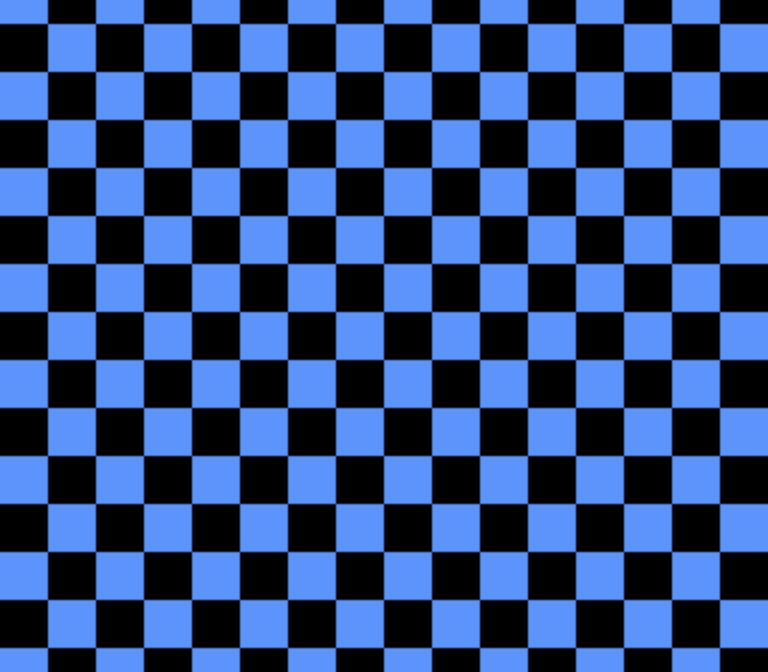
Reproduce this pattern procedurally as a WebGL 1 fragment shader.

```glsl
precision highp float;

// Checkerboard of blue and black squares, 16 across and 14 down, with
// half-height rows at top and bottom. Each axis is a clipped triangle wave
// that changes sign at cell borders; their product gives soft-edged squares.

uniform vec2 u_resolution;

// Signed distance to the nearest cell border, positive in even cells.
vec2 borderDistance(vec2 p) {
  return 0.5 - abs(mod(p + 0.5, 2.0) - 1.0);
}

void main() {
  // One unit is one square; rows start half a square below the canvas.
  float cellsPerPixel = 14.0 / u_resolution.y;
  vec2 cell = gl_FragCoord.xy * cellsPerPixel + vec2(0.0, 0.5);

  // Keep the outer left and right sides crisp.
  float columns = u_resolution.x * cellsPerPixel;
  cell.x = clamp(cell.x, 0.1, columns - 0.1);

  // Slightly soft borders, never narrower than one pixel.
  float softness = max(0.023, 0.5 * cellsPerPixel);
  vec2 wave = clamp(borderDistance(cell) / softness, -1.0, 1.0);
  float blueAmount = 0.5 + 0.5 * wave.x * wave.y;

  vec3 blue = vec3(0.365, 0.58, 0.985);
  gl_FragColor = vec4(blue * blueAmount, 1.0);
}
```
